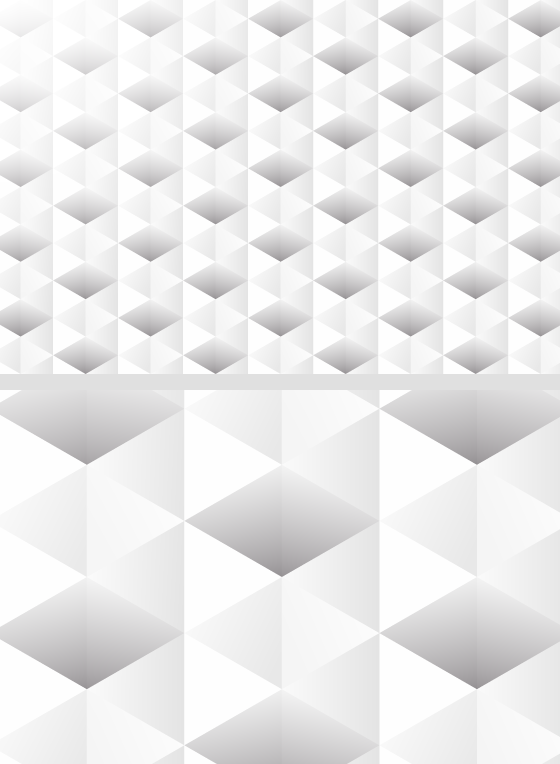
Top: the whole. Bottom: its middle third, enlarged.
This pattern is drawn by a WebGL 2 fragment shader. Its source:

```glsl
#version 300 es
precision highp float;
// Pale folded-paper relief: rhombus columns with alternating shaded hollows, fading to white at the top left.

uniform vec2 u_resolution;
out vec4 fragColor;

// Layout, in units of the canvas height
const float COLUMN_PITCH = 0.17383;
const float FIRST_COLUMN_X = 0.0550;
const float RHOMBI_DOWN = 10.0;      // hollow and raised rhombi alternate

// Hollow rhombi
const vec3 HOLLOW_DEEP = vec3(0.585, 0.570, 0.580);
const vec3 HOLLOW_RIM = vec3(0.955);
const float HOLLOW_CURVE = 0.78;
const float HOLLOW_SIDE_LIFT = 0.18;
const float HOLLOW_LEFT_SHADE = 0.015;

// Raised rhombi and the facets between columns
const vec3 RAISED_LEFT_LIGHT = vec3(0.975);
const vec3 RAISED_LEFT_DARK = vec3(0.910);
const vec3 RAISED_RIGHT_INNER = vec3(0.960);
const vec3 RAISED_RIGHT_OUTER = vec3(0.988);
const vec3 FACET_LIT = vec3(0.997);
const vec3 FACET_INNER = vec3(0.982);
const vec3 FACET_OUTER = vec3(0.893);

// White fade from the top left corner
const float FADE_RADIUS = 0.86;
const float FADE_CURVE = 0.75;

const int SAMPLES = 4;               // antialiasing grid per axis

// q.x runs -1..1 across the rhombus, q.y runs 0..1 up it
vec3 hollowColor(vec2 q) {
    float height = clamp(q.y + HOLLOW_SIDE_LIFT * abs(q.x), 0.0, 1.0);
    vec3 color = mix(HOLLOW_DEEP, HOLLOW_RIM, pow(height, HOLLOW_CURVE));
    return color - HOLLOW_LEFT_SHADE * step(q.x, 0.0);
}

vec3 raisedColor(vec2 q) {
    if (q.x < 0.0) {
        float shade = clamp(0.9 * (1.0 + q.x) + 0.5 * (0.5 - q.y), 0.0, 1.0);
        return mix(RAISED_LEFT_LIGHT, RAISED_LEFT_DARK, shade);
    }
    float light = clamp(q.x + 0.5 * (q.y - 0.5), 0.0, 1.0);
    return mix(RAISED_RIGHT_INNER, RAISED_RIGHT_OUTER, light);
}

vec3 facetColor(float across) {
    return across < 0.0 ? FACET_LIT : mix(FACET_INNER, FACET_OUTER, across);
}

vec3 patternColor(vec2 p) {
    // Column and row cells
    float columnPos = (p.x - FIRST_COLUMN_X) / COLUMN_PITCH + 0.5;
    float rowPos = p.y * RHOMBI_DOWN;
    float parity = mod(floor(columnPos) + floor(rowPos), 2.0);
    vec2 q = vec2(2.0 * fract(columnPos) - 1.0, fract(rowPos));

    // Choose the surface
    bool inRhombus = abs(q.x) + 2.0 * abs(q.y - 0.5) < 1.0;
    vec3 color = facetColor(q.x);
    if (inRhombus) color = parity > 0.5 ? hollowColor(q) : raisedColor(q);

    // Corner fade
    float reach = clamp(distance(p, vec2(0.0, 1.0)) / FADE_RADIUS, 0.0, 1.0);
    return mix(vec3(1.0), color, pow(reach, FADE_CURVE));
}

void main() {
    // Average a grid of samples within the pixel
    vec3 total = vec3(0.0);
    for (int j = 0; j < SAMPLES; j++) {
        for (int i = 0; i < SAMPLES; i++) {
            vec2 offset = (vec2(i, j) + 0.5) / float(SAMPLES) - 0.5;
            total += patternColor((gl_FragCoord.xy + offset) / u_resolution.y);
        }
    }
    fragColor = vec4(total / float(SAMPLES * SAMPLES), 1.0);
}
```
